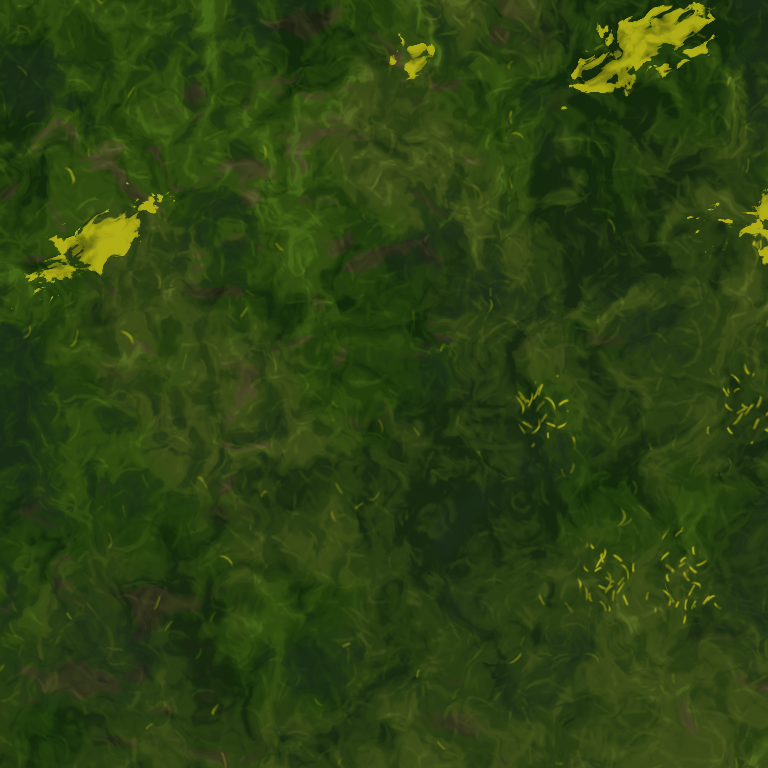
A Shadertoy shader for this texture:

```glsl
// Dim mossy grass with slanting yellow flower streaks and loose yellow tufts.
// Warped fractal noise sets the mottled ground, hashed grids of curved blades
// add the wisps, and noisy ellipses hold the flowers.

vec2 hash2(vec2 p) {
    vec3 q = fract(p.xyx * vec3(0.1031, 0.1030, 0.0973));
    q += dot(q, q.yzx + 33.33);
    return fract((q.xx + q.yz) * q.zy);
}

float noise(vec2 p) {
    vec2 i = floor(p), f = fract(p);
    f = f * f * (3.0 - 2.0 * f);
    return mix(mix(hash2(i).x, hash2(i + vec2(1, 0)).x, f.x),
               mix(hash2(i + vec2(0, 1)).x, hash2(i + vec2(1, 1)).x, f.x), f.y);
}

float fbm(vec2 p) {
    float sum = 0.0, amp = 0.533;
    for (int i = 0; i < 4; i++) {
        sum += amp * noise(p);
        p = mat2(1.6, 1.2, -1.2, 1.6) * p + 17.3;
        amp *= 0.5;
    }
    return sum;
}

vec2 rotate(vec2 p, float a) {
    return vec2(cos(a) * p.x + sin(a) * p.y, cos(a) * p.y - sin(a) * p.x);
}

// One curved blade per cell; returns coverage and shade.
// Only the share of blades given by density is kept.
vec2 blades(vec2 p, float seed, float spread, float width, float density) {
    vec2 best = vec2(0.0, 0.5);
    for (int k = 0; k < 9; k++) {
        vec2 cell = floor(p) + vec2(k % 3 - 1, k / 3 - 1);
        vec2 spot = hash2(cell + seed), form = hash2(cell + seed + 57.3);
        float shade = hash2(cell + seed + 131.7).x;
        vec2 q = rotate(p - cell - spot, (form.x - 0.5) * spread);
        q.x += (form.y - 0.5) * 1.5 * q.y * q.y;
        float along = abs(q.y) / (0.35 + 0.35 * form.y);
        float cover = smoothstep(1.0, 0.15, abs(q.x) / width)
                    * smoothstep(1.0, 0.5, along)
                    * smoothstep(shade - 0.03, shade + 0.03, density);
        if (cover > best.x) best = vec2(cover, shade);
    }
    return best;
}

vec3 grassColor(float t) {
    vec3 c = mix(vec3(0.09, 0.165, 0.06), vec3(0.165, 0.25, 0.07), smoothstep(0.1, 0.5, t));
    c = mix(c, vec3(0.235, 0.305, 0.09), smoothstep(0.48, 0.76, t));
    return mix(c, vec3(0.33, 0.41, 0.13), smoothstep(0.76, 1.15, t));
}

void mainImage(out vec4 fragColor, in vec2 fragCoord) {
    vec2 uv = fragCoord / iResolution.y;
    vec2 warp = vec2(fbm(uv * 13.0), fbm(uv * 13.0 + 40.0)) - 0.5;

    // Mottled ground
    float broad = fbm(uv * 5.0 + warp * 0.6 + 3.0);
    float fine = fbm(uv * vec2(34.0, 25.0) + warp * 5.0);
    float ground = 0.53 + (broad - 0.5) * 1.0 + (fine - 0.5) * 1.1;

    // Overlapping grass blades, from coarse to fine
    float tone = ground;
    for (int i = 0; i < 6; i++) {
        float layer = float(i);
        vec2 p = rotate(uv + warp * 0.02, layer * 0.35 - 0.8) * (15.0 + 4.0 * layer);
        vec2 blade = blades(p, layer * 23.0, 2.6, 0.11, 1.1);
        tone = mix(tone, ground + (blade.y - 0.32) * 0.65, blade.x * 0.5);
    }
    tone = 0.55 + (tone - 0.55) * mix(0.8, 1.2, uv.y);
    vec3 color = grassColor(tone);

    // Lush green toward the upper left, bluish shade in the hollows
    float lush = smoothstep(0.4, 0.65, fbm(uv * 6.0 + 71.0) + 0.25 * (uv.y - uv.x));
    color = mix(color, color * vec3(0.72, 0.98, 0.5), lush * 0.7);
    float hollow = smoothstep(0.52, 0.7, fbm(uv * 7.0 + 29.0)) * smoothstep(0.75, 0.3, tone);
    color = mix(color, vec3(0.11, 0.185, 0.105), hollow * 0.6);

    // Dry purplish stems
    float dry = smoothstep(0.62, 0.74, fbm(uv * vec2(19.0, 36.0) + warp * 3.0 + 9.0));
    dry *= smoothstep(0.45, 0.65, fbm(uv * 4.0 + 53.0));
    color = mix(color, vec3(0.24, 0.20, 0.14) * (0.5 + tone), dry * 0.6);

    // Flower areas: slanting streaks above, round tufts at the lower right
    float streak = -1.0, tuft = 0.0;
    for (int i = 0; i < 4; i++) {
        float n = float(i);
        vec2 center = vec2(0.12 + 0.47 * n - 0.055 * n * n, 0.68 + 0.35 * n - 0.11 * n * n);
        vec2 size = i == 1 ? vec2(0.035, 0.03) : vec2(0.12, 0.034 + 0.006 * n);
        vec2 q = rotate(uv - center + warp * 0.05, i == 0 ? 0.64 : 0.42);
        streak = max(streak, 1.0 - length(q / size));
        vec2 heart = vec2(0.71 + 0.09 * n, 0.32 + 0.15 * cos(2.1 * n));
        tuft = max(tuft, smoothstep(0.06, 0.01, length((uv - heart) * vec2(1.1, 0.8))));
    }

    // Ragged petals in the streaks, narrow flecks in the tufts and open grass
    float petals = fbm(rotate(uv, 0.6) * vec2(48.0, 85.0) + warp * 5.0);
    float bloom = smoothstep(0.28, 0.42, streak + 1.9 * (petals - 0.5));
    float flecks = blades(uv * 46.0 + warp, 211.0, 2.0, 0.13, 0.01 + 0.6 * tuft).x;
    flecks = max(flecks, blades(uv * 58.0 + warp, 307.0, 2.4, 0.16, 0.6 * tuft).x);
    vec3 yellow = mix(vec3(0.43, 0.45, 0.05), vec3(0.72, 0.71, 0.08),
                      smoothstep(0.32, 0.62, 0.5 * petals + 0.5 * fine));
    color = mix(color, yellow, max(bloom * 0.93, flecks * 0.85));

    fragColor = vec4(color, 1.0);
}
```
